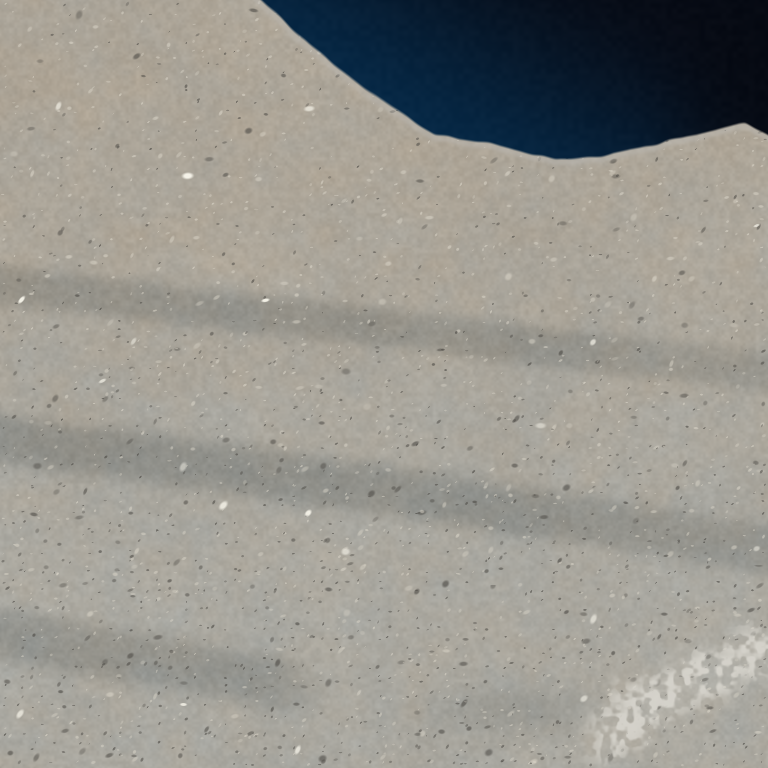
Give the GLSL for this texture, as a WebGL 1 fragment shader.

```glsl
precision highp float;

uniform vec2 u_resolution;

const vec3 WARM_STONE = vec3(0.672, 0.643, 0.592);
const vec3 COOL_STONE = vec3(0.665, 0.655, 0.622);
const vec3 SHADE_TINT = vec3(0.845, 0.860, 0.870);
const vec3 PAINT_WHITE = vec3(0.84, 0.83, 0.80);
const vec3 CLOTH_BLUE = vec3(0.025, 0.165, 0.285);
const vec3 CLOTH_DARK = vec3(0.028, 0.045, 0.085);
const vec3 RIM_LIGHT = vec3(0.74, 0.73, 0.71);
const float GRAIN_AMOUNT = 0.065;
const float MOTTLE_AMOUNT = 0.050;
const float EDGE_SOFTNESS = 0.0022;

float hash(vec2 p) {
  vec3 q = fract(vec3(p.xyx) * 0.1031);
  q += dot(q, q.yzx + 33.33);
  return fract((q.x + q.y) * q.z);
}

float noise(vec2 p) {
  vec2 cell = floor(p);
  vec2 f = fract(p);
  f = f * f * (3.0 - 2.0 * f);
  float low = mix(hash(cell), hash(cell + vec2(1.0, 0.0)), f.x);
  float high = mix(hash(cell + vec2(0.0, 1.0)), hash(cell + 1.0), f.x);
  return mix(low, high, f.y);
}

float fbm(vec2 p) {
  float sum = 0.0;
  float weight = 0.5;
  for (int i = 0; i < 4; i++) {
    sum += weight * noise(p);
    p = p * 2.03 + 17.1;
    weight *= 0.5;
  }
  return sum / 0.9375;
}

// Smooth bend: zero before the start, then a unit slope
float bend(float x, float start) {
  float t = x - start;
  return 0.5 * (t + sqrt(t * t + 0.00001));
}

float clothEdge(float x) {
  float y = 1.0 - 0.94 * (x - 0.341);
  y += 0.160 * bend(x, 0.404) + 0.113 * bend(x, 0.482);
  y += 0.528 * bend(x, 0.566) - 0.120 * bend(x, 0.638);
  y += 0.344 * bend(x, 0.723) + 0.159 * bend(x, 0.794);
  y -= 0.844 * bend(x, 0.970);
  return y + 0.003 * (noise(vec2(x * 55.0, 3.0)) - 0.5);
}

float band(float y, float centre, float width) {
  float d = (y - centre) / width;
  return exp(-d * d * d * d);
}

float shadows(vec2 p) {
  float wobble = 0.010 * (fbm(p * 12.0) - 0.5);
  float y = p.y + wobble;
  float upper = band(y, 0.629 - 0.108 * p.x - 0.005 * p.x * p.x, 0.027);
  float middle = band(y, 0.428 - 0.125 * p.x - 0.018 * p.x * p.x, 0.034);
  float lower = band(y, 0.175 - 0.165 * p.x - 0.04 * p.x * p.x, 0.036);
  lower *= 1.0 - smoothstep(0.34, 0.45, p.x);
  vec2 d = (p - vec2(0.67, 0.075)) / vec2(0.10, 0.034);
  float patchShade = 0.65 * exp(-dot(d, d));
  float fade = 1.0 - 0.22 * smoothstep(0.6, 1.0, p.x);
  return max(max(upper * 0.85, middle) * fade, max(lower * 0.85, patchShade));
}

// Scattered tilted flecks, one at most in each cell
float flecks(vec2 p, float cells, float chance, float size, float seed) {
  vec2 q = p * cells;
  vec2 cell = floor(q);
  vec2 key = cell + seed;
  vec2 offset = 0.28 + 0.44 * vec2(hash(key + 11.3), hash(key + 47.9));
  vec2 d = fract(q) - offset;
  float angle = 1.4 * hash(key + 73.1) - 0.2;
  d = mat2(cos(angle), -sin(angle), sin(angle), cos(angle)) * d;
  d.y *= 1.2 + 1.2 * hash(key + 5.7);
  float radius = size * (0.55 + 0.45 * hash(key + 91.7));
  float shape = 1.0 - smoothstep(radius * 0.35, radius, length(d));
  return shape * step(hash(key), chance) * (0.5 + 0.5 * hash(key + 29.0));
}

vec3 pavement(vec2 p) {
  vec3 color = mix(COOL_STONE, WARM_STONE, smoothstep(0.25, 0.9, p.y));
  color *= 1.0 + MOTTLE_AMOUNT * (fbm(p * 9.0) - 0.5);
  color += vec3(0.03, 0.0, -0.03) * (fbm(p * 26.0 + 8.0) - 0.5);
  color *= mix(vec3(1.0), SHADE_TINT, shadows(p));
  float grain = 0.6 * noise(p * 150.0) + 0.4 * noise(p * 290.0);
  color += GRAIN_AMOUNT * (grain - 0.5);

  // Mineral specks, denser towards the bottom
  float nearness = 1.0 - smoothstep(0.1, 0.8, p.y);
  for (int i = 0; i < 3; i++) {
    float k = float(i);
    float cells = 32.0 + 24.0 * k;
    float dark = flecks(p, cells, 0.07 + 0.15 * nearness, 0.26, 13.0 + 37.0 * k);
    float pale = flecks(p, cells + 5.0, 0.13, 0.28, 211.0 + 53.0 * k);
    color = mix(color, vec3(0.30, 0.29, 0.27), 0.62 * dark);
    color = mix(color, vec3(0.87, 0.85, 0.80), 0.55 * pale);
  }
  color = mix(color, vec3(0.96, 0.95, 0.91), flecks(p, 19.0, 0.06, 0.19, 401.0));

  // Worn white paint in the lower right corner
  float ridge = 0.045 + 0.52 * (p.x - 0.78);
  float across = abs(p.y - ridge) + 0.045 * (fbm(p * 30.0) - 0.5);
  float worn = (1.0 - smoothstep(0.015, 0.060, across)) * smoothstep(0.74, 0.80, p.x);
  float chips = smoothstep(0.36, 0.68, 0.65 * noise(p * 95.0) + 0.35 * noise(p * 190.0));
  return mix(color, PAINT_WHITE, worn * (0.15 + 0.80 * chips));
}

vec3 cloth(vec2 p) {
  float depth = smoothstep(-0.12, 0.27, (p.x - 0.66) * 0.55 + (p.y - 0.84) * 0.95);
  vec3 color = mix(CLOTH_BLUE, CLOTH_DARK, depth);
  color = mix(color, CLOTH_DARK * 0.8, 0.7 * smoothstep(0.82, 1.0, p.x));
  return color + 0.018 * (noise(p * 140.0) - 0.5);
}

void main() {
  vec2 p = gl_FragCoord.xy / u_resolution;
  float height = p.y - clothEdge(p.x);
  float slope = mix(0.73, 1.0, smoothstep(0.50, 0.60, p.x));
  float dist = height * slope;
  float blur = max(EDGE_SOFTNESS, 0.75 / u_resolution.y);
  vec3 ground = pavement(p);
  float rim = exp(-pow((dist + 0.004) / 0.005, 2.0));
  ground = mix(ground, RIM_LIGHT, 0.45 * rim);
  vec3 color = mix(ground, cloth(p), smoothstep(-blur, blur, dist));
  gl_FragColor = vec4(clamp(color, 0.0, 1.0), 1.0);
}
```
